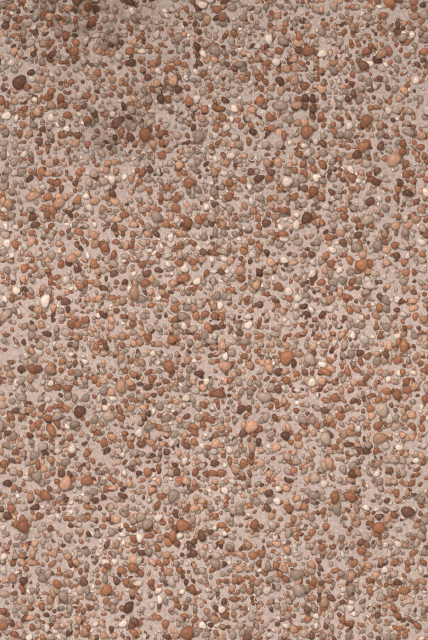
Reproduce this texture procedurally as a WebGL 1 fragment shader.

```glsl
precision highp float;
// Exposed-aggregate concrete: small brown pebbles set in pale, gritty mortar.
uniform vec2 u_resolution;

// Pebbles across the canvas width, and the share of cells filled
const float LARGE_CELLS = 31.0;
const float MEDIUM_CELLS = 47.0;
const float FINE_CELLS = 76.0;
const float LARGE_DENSITY = 0.10;
const float MEDIUM_DENSITY = 0.80;
const float FINE_DENSITY = 0.72;

const vec3 MORTAR = vec3(0.785, 0.690, 0.640);
const vec3 GREY_TAN = vec3(0.660, 0.555, 0.485);
const vec3 ORANGE_TAN = vec3(0.735, 0.555, 0.450);
const vec3 RUSSET = vec3(0.620, 0.415, 0.310);
const vec3 DARK_BROWN = vec3(0.460, 0.325, 0.265);
const vec3 CREAM = vec3(0.840, 0.745, 0.675);
const vec3 STAIN = vec3(0.66, 0.62, 0.58);

const vec2 LIGHT = vec2(-0.45, 0.89);
const float JITTER = 0.36;
const float SHADOW = 0.30;
const float GRIT = 0.16;

vec3 hash3(vec2 p) {
  vec3 h = fract(vec3(p.xyx) * vec3(0.1031, 0.1030, 0.0973));
  h += dot(h, h.yxz + 33.33);
  return fract((h.xxy + h.yzz) * h.zyx);
}

vec2 gradient(vec2 cell) {
  float angle = 6.2832 * hash3(cell + 17.0).x;
  return vec2(cos(angle), sin(angle));
}

// Gradient noise, roughly -0.7 to 0.7
float noise(vec2 p) {
  vec2 i = floor(p), f = fract(p);
  vec2 u = f * f * f * (f * (f * 6.0 - 15.0) + 10.0);
  float a = dot(gradient(i), f);
  float b = dot(gradient(i + vec2(1, 0)), f - vec2(1, 0));
  float c = dot(gradient(i + vec2(0, 1)), f - vec2(0, 1));
  float d = dot(gradient(i + vec2(1, 1)), f - vec2(1, 1));
  return mix(mix(a, b, u.x), mix(c, d, u.x), u.y);
}

float fbm(vec2 p) {
  float sum = 0.0, amp = 0.6;
  for (int i = 0; i < 4; i++) {
    sum += amp * noise(p);
    p = p * 2.03 + 11.7;
    amp *= 0.55;
  }
  return sum;
}

vec3 stoneColor(float pick, float shade) {
  vec3 c = mix(GREY_TAN, ORANGE_TAN, step(0.32, pick));
  c = mix(c, RUSSET, step(0.54, pick));
  c = mix(c, DARK_BROWN, step(0.79, pick));
  c = mix(c, CREAM, step(0.89, pick));
  return c * (0.88 + 0.24 * shade);
}

// Signed distance to a rotated, slightly lumpy ellipse
float pebbleDistance(vec2 q, vec2 axes, float angle, float phase) {
  float c = cos(angle), s = sin(angle);
  vec2 e = vec2(c * q.x + s * q.y, c * q.y - s * q.x) / axes;
  float a = atan(e.y, e.x + 1e-5);
  float lumps = 1.0 + 0.09 * sin(2.0 * a + phase) + 0.08 * sin(3.0 * a - phase);
  return (length(e) - lumps) * axes.y;
}

// Lays one scattered layer of shaded pebbles over the base colour
vec3 addPebbles(vec3 base, vec2 p, float cells, float density, float seed) {
  vec2 g = p * cells, home = floor(g);
  float soft = 0.75 * cells / u_resolution.x;
  for (int j = -1; j <= 1; j++) {
    for (int i = -1; i <= 1; i++) {
      vec2 cell = home + vec2(i, j);
      vec3 place = hash3(cell + seed);
      vec3 look = hash3(cell + seed + 91.3);
      vec2 q = g - cell - 0.5 - (place.xy - 0.5) * 2.0 * JITTER;
      float size = mix(0.30, 0.53, look.x);
      vec2 axes = size * vec2(1.0, mix(0.55, 0.92, look.y));
      float angle = 6.2832 * look.z;
      float phase = 40.0 * place.x;
      float present = step(place.z, density);

      float d = pebbleDistance(q, axes, angle, phase);
      float under = pebbleDistance(q + LIGHT * 0.10, axes, angle, phase);
      float shade = smoothstep(0.12, -0.08, under) * SHADOW;
      base *= 1.0 - present * shade * vec3(0.9, 1.0, 1.05);

      float pick = fract(place.z * 37.0 + look.x * 5.0);
      vec3 stone = stoneColor(pick, fract(look.y * 13.0));
      float rim = smoothstep(-0.16, 0.0, d);
      float slope = dot(q, LIGHT) / size;
      float glint = smoothstep(0.30, 0.0, length(q / size - LIGHT * 0.3));
      stone *= 1.03 + 0.13 * slope - 0.20 * rim;
      stone += 0.09 * glint;
      base = mix(base, stone, present * smoothstep(soft, -soft, d));
    }
  }
  return base;
}

void main() {
  vec2 p = gl_FragCoord.xy / u_resolution.x;
  float patches = fbm(p * 7.0);
  float grit = fbm(p * 105.0 + 5.0);
  vec3 color = MORTAR * (1.0 + GRIT * grit + 0.07 * patches);

  // Pebbles, fine to large
  float crowd = 1.0 + 0.55 * patches;
  color = addPebbles(color, p, FINE_CELLS, FINE_DENSITY * crowd, 3.0);
  color = addPebbles(color, p, MEDIUM_CELLS, MEDIUM_DENSITY * crowd, 211.0);
  color = addPebbles(color, p, LARGE_CELLS, LARGE_DENSITY, 407.0);

  // Damp stains near the top left, fine speckle and broad uneven light
  vec2 fromTop = (p - vec2(0.21, 1.46)) / vec2(0.15, 0.09);
  vec2 fromLower = (p - vec2(0.28, 1.20)) / vec2(0.12, 0.09);
  float damp = exp(-dot(fromTop, fromTop)) + 0.6 * exp(-dot(fromLower, fromLower));
  damp *= smoothstep(-0.35, 0.35, fbm(p * 16.0 + 3.0));
  color *= mix(vec3(1.0), STAIN, clamp(damp, 0.0, 1.0));
  color *= 1.0 + 0.10 * noise(p * 170.0) + 0.05 * noise(p * 2.3 + 8.0);
  color *= 1.02 - 0.07 * smoothstep(0.9, 1.5, p.y);
  gl_FragColor = vec4(clamp(color, 0.0, 1.0), 1.0);
}
```
